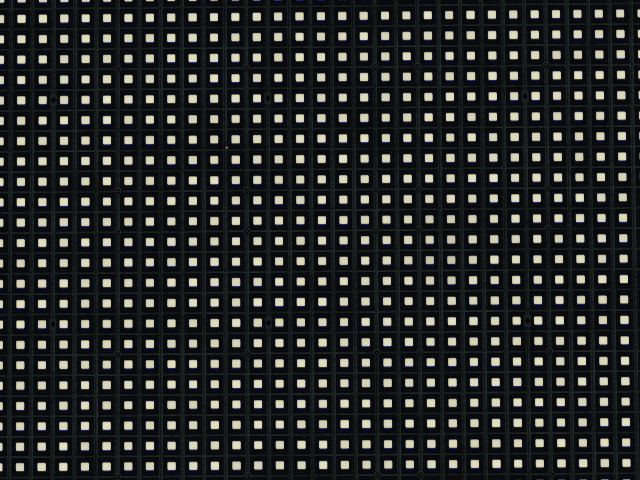
Reproduce this pattern procedurally as a Shadertoy shader.

```glsl
const vec3 WELL = vec3(0.022, 0.030, 0.040);
const vec3 FRAME = vec3(0.125, 0.150, 0.150);
const vec3 EDGE_TEAL = vec3(0.17, 0.23, 0.23);
const vec3 LAMP = vec3(0.88, 0.87, 0.76);
const vec3 FRINGE_BLUE = vec3(0.15, 0.16, 0.38);
const vec3 FRINGE_OLIVE = vec3(0.49, 0.46, 0.33);
const vec2 CELL = vec2(1.056, 1.0); // one unit is one row pitch
const float ROWS = 23.56;

float hash(vec2 p) {
    return fract(sin(dot(p, vec2(127.1, 311.7))) * 43758.5453);
}

float noise(vec2 p) {
    vec2 i = floor(p), f = fract(p);
    f = f * f * (3.0 - 2.0 * f);
    return mix(mix(hash(i), hash(i + vec2(1, 0)), f.x),
               mix(hash(i + vec2(0, 1)), hash(i + vec2(1, 1)), f.x), f.y);
}

float roundBox(vec2 p, vec2 halfSize, float radius) {
    vec2 d = abs(p) - halfSize + radius;
    return length(max(d, 0.0)) + min(max(d.x, d.y), 0.0) - radius;
}

float fill(float dist, float aa) {
    return 1.0 - smoothstep(-aa, aa, dist);
}

// Column and row coordinates, slightly tilted and widening downwards
vec2 gridCoord(vec2 p) {
    float col = (p.x * 22.46 - 1.014 + 0.078 * p.y) / (1.0 + 0.014 * p.y);
    float row = p.y * ROWS - 0.941 + (0.212 - 0.05 * p.y) * p.x;
    return vec2(col, row);
}

// Dark wells separated by ribbed bars and thin ledges
vec3 frameColor(vec2 grid, vec2 corner, float aa) {
    float grain = noise(grid * 9.0);
    float wear = 0.65 + 0.35 * noise(grid * 0.6) + 0.35 * (grain - 0.5);
    float ribs = 0.9 + 0.1 * sin(grid.y * 44.0);
    float bar = fill(abs(corner.x) - 0.105, aa);
    float ledge = fill(abs(corner.y) - 0.045, aa);
    vec3 col = WELL * (0.8 + 0.4 * grain);
    col = mix(col, FRAME * wear * ribs, bar);
    col = mix(col, FRAME * wear * 0.85, ledge);
    float groove = fill(abs(corner.x + 0.02) - 0.018, aa);
    col = mix(col, WELL, 0.6 * groove);
    float hairline = max(fill(abs(corner.x - 0.075) - 0.014, aa),
                         fill(abs(corner.y - 0.03) - 0.012, aa));
    col = mix(col, EDGE_TEAL * wear, 0.55 * hairline);
    float lip = abs(roundBox(abs(corner) - 0.5 * CELL, vec2(0.36, 0.35), 0.03));
    return mix(col, FRAME, 0.22 * fill(lip - 0.014, aa));
}

// Screws sit on every sixth corner of each twenty-cell panel
float screwMask(vec2 id) {
    vec2 slot = mod(mod(id - vec2(19.0, 11.0), 20.0), 6.0);
    return 1.0 - step(0.5, max(slot.x, slot.y));
}

vec3 addScrew(vec3 col, vec2 p, float angle, float aa) {
    float r = length(p);
    col = mix(col, WELL * 0.6, fill(r - 0.19, aa));
    float rim = fill(abs(r - 0.155) - 0.022, aa);
    col = mix(col, vec3(0.22, 0.24, 0.23), rim * (0.65 - 1.5 * p.y));
    float c = cos(angle), s = sin(angle);
    p = mat2(c, s, -s, c) * p;
    float cross = max(fill(min(abs(p.x), abs(p.y)) - 0.018, aa), 0.0);
    return mix(col, vec3(0.26, 0.28, 0.27), 0.55 * cross * fill(r - 0.12, aa));
}

// Locating pegs sit in the bars, halfway along a lamp row
float pegMask(float column, float row) {
    float onColumn = 0.0;
    float columns[3] = float[3](2.0, 12.0, 24.0);
    for (int i = 0; i < 3; i++) {
        onColumn = max(onColumn, 1.0 - step(0.5, abs(column - columns[i])));
    }
    return onColumn * (1.0 - step(0.5, mod(row - 4.0, 11.0)));
}

vec3 addPeg(vec3 col, vec2 p, float aa) {
    col = mix(col, vec3(0.10, 0.12, 0.13), fill(roundBox(p, vec2(0.17, 0.29), 0.05), aa));
    float r = length(p);
    col = mix(col, WELL * 0.4, fill(r - 0.16, aa));
    return mix(col, vec3(0.19, 0.21, 0.22), 0.7 * fill(abs(r - 0.13) - 0.018, aa));
}

// Rounded lamp with olive fringe above and blue fringe below
vec3 addLamp(vec3 col, vec2 p, vec2 id, float aa) {
    vec2 size = vec2(0.198, 0.188) + 0.008 * (hash(id + 7.3) - 0.5);
    float body = roundBox(p, size, 0.065);
    col += vec3(0.015, 0.018, 0.03) * exp(-9.0 * max(body, 0.0));
    col = mix(col, FRINGE_BLUE, fill(roundBox(p - vec2(0.0, 0.045), size, 0.065), aa));
    col = mix(col, FRINGE_OLIVE, fill(roundBox(p + vec2(0.015, 0.03), size, 0.065), aa));
    float dullPatch = exp(-0.25 * dot(id - vec2(19.5, 11.5), id - vec2(19.5, 11.5)));
    float power = 1.02 - 0.07 * hash(id) - 0.08 * dullPatch;
    vec3 glow = LAMP * power * (1.0 - 0.05 * smoothstep(-0.15, 0.0, body));
    return mix(col, glow, fill(body, aa));
}

void mainImage(out vec4 fragColor, in vec2 fragCoord) {
    vec2 p = fragCoord / iResolution.y;
    p.y = 1.0 - p.y;
    float aa = 0.6 * ROWS / iResolution.y;
    vec2 grid = gridCoord(p);
    vec2 lampId = floor(grid + 0.5), cornerId = floor(grid + 1.0);
    vec2 lamp = (grid - lampId) * CELL;
    vec2 corner = (grid + 0.5 - cornerId) * CELL;

    vec3 col = frameColor(grid, corner, aa);
    vec3 screw = addScrew(col, corner, 6.28 * hash(cornerId), aa);
    col = mix(col, screw, screwMask(cornerId));
    vec3 peg = addPeg(col, vec2(corner.x, lamp.y), aa);
    col = mix(col, peg, pegMask(cornerId.x, lampId.y));
    col = addLamp(col, lamp, lampId, aa);

    // Stray bright fleck
    float fleck = fill(length(grid - vec2(9.58, 6.4)) - 0.05, aa);
    col = mix(col, vec3(0.65, 0.52, 0.25), fleck);
    fragColor = vec4(col, 1.0);
}
```
